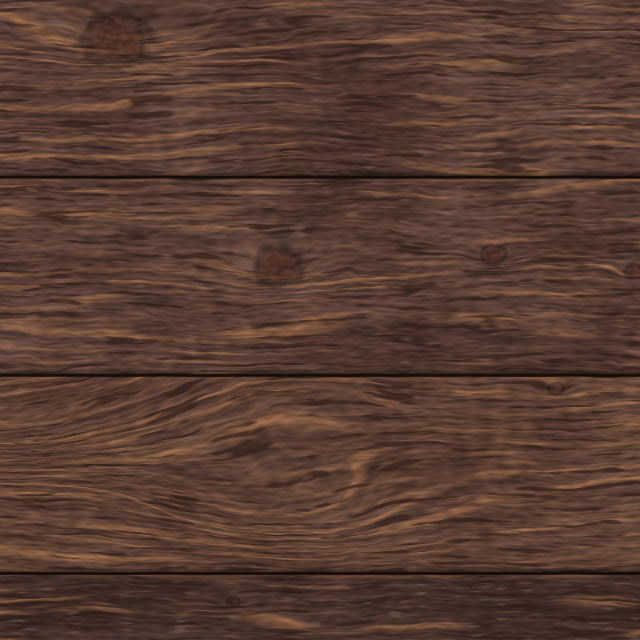
Reproduce this texture procedurally as a three.js fragment shader.

```glsl
varying vec2 vUv;

const float PLANK_HEIGHT = 0.3095;
const float FIRST_SEAM = 0.104;

float hash(vec2 p) {
  return fract(sin(dot(p, vec2(127.1, 311.7))) * 43758.5);
}

vec2 gradientAt(vec2 cell) {
  float angle = 6.2832 * hash(cell);
  return vec2(cos(angle), sin(angle));
}

// Gradient noise, centred on zero
float noise(vec2 p) {
  vec2 i = floor(p);
  vec2 f = p - i;
  vec2 u = f * f * f * (f * (f * 6.0 - 15.0) + 10.0);
  vec2 e = vec2(1.0, 0.0);
  float low = mix(dot(gradientAt(i), f), dot(gradientAt(i + e.xy), f - e.xy), u.x);
  float high = mix(dot(gradientAt(i + e.yx), f - e.yx), dot(gradientAt(i + e.xx), f - e.xx), u.x);
  return 1.4 * mix(low, high, u.y);
}

float plankIndex(float y) {
  return floor((y - FIRST_SEAM) / PLANK_HEIGHT);
}

void main() {
  vec2 p = vUv;
  float plank = plankIndex(p.y);
  float height = p.y - FIRST_SEAM - plank * PLANK_HEIGHT;
  float seed = plank * 17.3 + 40.0;
  float warmPlank = 1.0 - step(0.5, abs(plank));

  // Knots: centre, then horizontal and vertical reach
  vec4 knots[7];
  knots[0] = vec4(0.18, 0.94, 0.13, 0.048);
  knots[1] = vec4(0.435, 0.583, 0.09, 0.036);
  knots[2] = vec4(0.77, 0.60, 0.035, 0.020);
  knots[3] = vec4(0.99, 0.575, 0.03, 0.014);
  knots[4] = vec4(0.44, 0.21, 0.24, 0.075);
  knots[5] = vec4(0.87, 0.392, 0.03, 0.012);
  knots[6] = vec4(0.365, 0.06, 0.03, 0.010);

  float bulge = 0.0;
  float core = 0.0;
  float coreRing = 0.0;
  for (int k = 0; k < 7; k++) {
    vec4 knot = knots[k];
    float samePlank = 1.0 - step(0.5, abs(plankIndex(knot.y) - plank));
    vec2 d = p - knot.xy;
    vec2 q = d / knot.zw;
    bulge += samePlank * 1.6 * knot.w * exp(-dot(q, q));
    float r = length(d * vec2(0.85, 1.0)) / knot.w + 0.25 * noise(p * 50.0);
    float hasCore = samePlank * step(knot.w, 0.06);
    core = max(core, hasCore * (1.0 - smoothstep(0.45, 0.85, r)));
    coreRing = max(coreRing, hasCore * smoothstep(0.55, 0.8, r) * (1.0 - smoothstep(0.8, 1.15, r)));
  }

  // Grain coordinate: rings follow knots fully, fibres only partly
  float sweep = 0.12 * warmPlank * (1.0 - smoothstep(0.0, 0.45, p.x)) * smoothstep(0.2, 0.36, p.y);
  float wave = 0.012 * noise(vec2(p.x * 4.0 + seed, p.y * 9.0))
             + 0.003 * noise(vec2(p.x * 17.0, p.y * 30.0 + seed));
  float ringY = p.y + bulge + sweep + wave;
  float fibreY = p.y + 0.4 * bulge + sweep + wave;

  // Broad tone, with weathered grey patches
  float patches = noise(vec2(p.x * 3.5 + seed, p.y * 8.0));
  float cloud = noise(vec2(p.x * 9.0, p.y * 20.0 + seed));
  vec3 color = mix(vec3(0.31, 0.208, 0.178), vec3(0.40, 0.288, 0.25),
                   clamp(0.5 + 0.7 * patches + 0.4 * cloud, 0.0, 1.0));
  color = mix(color, vec3(0.41, 0.28, 0.21), 0.35 * warmPlank);
  color *= 1.0 - 0.2 * step(plank, -0.5);

  // Growth rings with broken orange late wood
  float phase = ringY * 34.0 + 1.1 * noise(vec2(p.x * 2.0 + seed, ringY * 14.0));
  float ring = fract(phase);
  float ringHash = hash(vec2(floor(phase), seed));
  float lateWood = smoothstep(0.55, 0.84, ring) * (1.0 - smoothstep(0.88, 0.99, ring));
  float leftWear = 1.0 - smoothstep(0.0, 0.45, p.x);
  float breaks = noise(vec2(p.x * 7.0 + seed, ringY * 40.0)) + 0.5 * patches;
  float shown = smoothstep(0.1, 0.75, breaks + 0.55 * ringHash + 0.28 * leftWear + 0.14 * warmPlank);
  color *= 1.0 - 0.13 * smoothstep(0.1, 0.5, ring) * (1.0 - smoothstep(0.5, 0.7, ring));
  color = mix(color, vec3(0.57, 0.39, 0.26), 0.72 * lateWood * shown);

  // Scattered thin amber streaks
  float streak = noise(vec2(p.x * 4.0 + seed, fibreY * 95.0));
  color = mix(color, vec3(0.53, 0.36, 0.25), 0.5 * smoothstep(0.32, 0.65, streak + 0.2 * patches));

  // Fibres, dark cracks and pale flecks
  float fibre = noise(vec2(p.x * 13.0 + seed, fibreY * 150.0));
  float fine = noise(vec2(p.x * 48.0, fibreY * 250.0 + seed));
  color *= 1.0 + 0.23 * fibre + 0.2 * fine;
  float crack = noise(vec2(p.x * 9.0 - seed, fibreY * 125.0)) + 0.3 * noise(vec2(p.x * 40.0, fibreY * 180.0));
  color = mix(color, vec3(0.17, 0.105, 0.088), 0.65 * smoothstep(0.18, 0.6, crack));
  float fleck = noise(vec2(p.x * 24.0 + seed, fibreY * 190.0 + 9.0));
  color = mix(color, vec3(0.55, 0.42, 0.34), 0.35 * smoothstep(0.35, 0.7, fleck));

  // Reddish knot hearts with dark rims
  float heartGrain = 0.9 + 0.35 * noise(p * vec2(90.0, 130.0));
  color = mix(color, vec3(0.31, 0.175, 0.14) * heartGrain, 0.7 * core);
  color *= 1.0 - 0.28 * coreRing;

  // Seams: worn upper edge, shaded lower edge, dark gap
  float edgeWander = 0.0008 * noise(vec2(p.x * 14.0, 3.0));
  float below = PLANK_HEIGHT - height + edgeWander;
  float above = height - edgeWander;
  float wornEdge = (1.0 - smoothstep(0.003, 0.011, below)) * smoothstep(-0.2, 0.4, noise(vec2(p.x * 8.0, seed)));
  color = mix(color, vec3(0.50, 0.33, 0.23), 0.5 * wornEdge);
  color *= 1.0 - 0.35 * (1.0 - smoothstep(0.001, 0.012, above));
  float gap = 1.0 - smoothstep(0.0012, 0.0036, min(above, below));
  color = mix(color, vec3(0.07, 0.04, 0.03), 0.93 * gap);

  gl_FragColor = vec4(color, 1.0);
}
```
